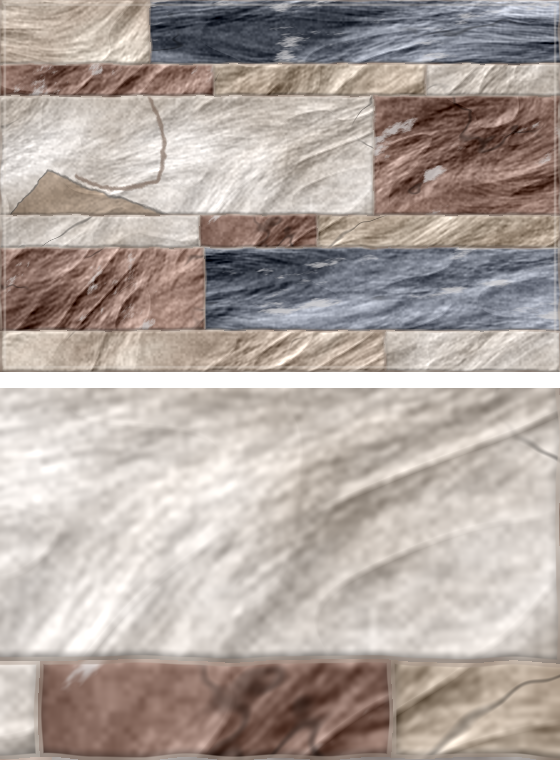
Top, the full canvas; bottom, a detail of the centre.
Give the GLSL for this texture, as a Shadertoy shader.

```glsl
// Split-face ledger stone wall: six courses of cream, tan, brown and slate blocks
#define ASPECT 1.5          // layout width over height
#define JOINT 0.0035        // half width of joints
#define BEVEL 0.012         // width of the shaded block edges
#define RELIEF_GAIN 3.2     // strength of the side light
#define RELIEF_STEP 0.006   // distance between the two height samples
#define GRAIN 0.10          // strength of the fine speckle
#define TONE_CONTRAST 2.3   // colour variation inside a block
#define WOBBLE 0.005        // unevenness of the block outlines
#define FRAME_INSET 0.013   // pale line around the panel

const int CREAM = 0, BEIGE = 1, TAN = 2, BROWN = 3, SLATE = 4;

// Courses from the bottom up: their limits, vertical cuts and stone kinds
const float courseY[7] = float[7](0.0, .111, .334, .422, .742, .828, 1.0);
const vec2 cuts[6] = vec2[6](vec2(.688, 1), vec2(.365, 1), vec2(.358, .567),
                             vec2(.667, 1), vec2(.382, .760), vec2(.268, 1));
const ivec3 kinds[6] = ivec3[6](ivec3(BEIGE, CREAM, CREAM), ivec3(BROWN, SLATE, SLATE),
                                ivec3(CREAM, BROWN, TAN), ivec3(CREAM, BROWN, BROWN),
                                ivec3(BROWN, TAN, CREAM), ivec3(BEIGE, SLATE, SLATE));
const vec3 darkTone[5] = vec3[5](vec3(.73, .69, .65), vec3(.69, .62, .56), vec3(.62, .55, .48),
                                 vec3(.43, .32, .28), vec3(.25, .27, .31));
const vec3 lightTone[5] = vec3[5](vec3(.92, .90, .885), vec3(.88, .84, .79), vec3(.83, .78, .72),
                                  vec3(.69, .57, .52), vec3(.58, .60, .65));

// Main crack of the large cream block
const vec2 crackPath[7] = vec2[7](vec2(.406, .735), vec2(.43, .648), vec2(.445, .58), vec2(.42, .512),
                                  vec2(.352, .496), vec2(.293, .492), vec2(.205, .531));

float hash(vec2 p) { return fract(sin(dot(p, vec2(127.1, 311.7))) * 43758.545); }

float noise(vec2 p) {
    vec2 i = floor(p), f = fract(p);
    f = f * f * (3.0 - 2.0 * f);
    return mix(mix(hash(i), hash(i + vec2(1, 0)), f.x),
               mix(hash(i + vec2(0, 1)), hash(i + vec2(1, 1)), f.x), f.y);
}

float fbm(vec2 p) {
    float sum = 0.0, amp = 0.5;
    for (int i = 0; i < 5; i++) {
        sum += amp * noise(p);
        p = mat2(.96, .28, -.28, .96) * p * 2.07 + 11.3;
        amp *= 0.54;
    }
    return sum;
}

// Coordinates stretched along the cleavage of the stone
vec2 cleave(vec2 p, int kind, float seed) {
    float angle = kind == SLATE ? 0.12 : 0.35 + 0.5 * seed;
    vec2 along = vec2(cos(angle), sin(angle));
    vec2 q = vec2(dot(p, along), dot(p, vec2(-along.y, along.x)));
    return q * (kind == SLATE ? vec2(.5, 1.7) : vec2(.65, 1.25)) + seed * 37.0;
}

float relief(vec2 p, int kind, float seed) {
    vec2 q = cleave(p, kind, seed) * 6.0;
    q += 0.9 * vec2(noise(q * 0.8), noise(q * 0.8 + 7.7));
    float ridge = 1.0 - abs(2.0 * noise(q * 1.9) - 1.0);
    return fbm(q) + 0.16 * ridge * ridge;
}

float segmentDistance(vec2 p, vec2 a, vec2 b) {
    vec2 ab = b - a;
    return length(p - a - ab * clamp(dot(p - a, ab) / dot(ab, ab), 0.0, 1.0));
}

void mainImage(out vec4 fragColor, in vec2 fragCoord) {
    vec2 uv = fragCoord / iResolution.xy;
    vec2 p = uv * vec2(ASPECT, 1.0);
    float aa = 1.0 / iResolution.y;
    vec2 wob = WOBBLE * (vec2(noise(p * 24.0), noise(p * 24.0 + 5.0)) - 0.5);

    // Find the course and the block
    vec2 w = clamp(uv + wob, 0.0, 0.9999);
    int row = 0;
    for (int i = 1; i < 6; i++) if (w.y > courseY[i]) row = i;
    vec2 cut = cuts[row];
    int col = int(step(cut.x, w.x) + step(cut.y, w.x));
    int kind = kinds[row][col];
    float left = col == 0 ? 0.0 : cut[col - 1];
    float right = col == 2 ? 1.0 : cut[col];
    float seed = hash(vec2(row, col) + 2.3);

    // Stone colour and side-lit relief
    vec2 q = cleave(p, kind, seed);
    float tone = 0.5 + TONE_CONTRAST * (fbm(q * 5.0 + 3.0) - 0.56);
    vec3 color = mix(darkTone[kind], lightTone[kind], clamp(tone, 0.0, 1.0));
    float lit = relief(p, kind, seed) - relief(p + RELIEF_STEP * vec2(-.6, .8), kind, seed);
    color += RELIEF_GAIN * lit * (kind == CREAM ? 0.7 : 1.0);
    color += GRAIN * (noise(p * 150.0) - 0.5);

    // Pale flecks on slate and brown, thin veins on the light stones
    float fleck = smoothstep(.64, .80, fbm(q * 16.0 + 9.0));
    if (kind >= BROWN) color = mix(color, vec3(.84, .83, .83), 0.75 * fleck);
    float vein = abs(fbm(q * 2.6 + 21.0) - 0.55);
    float veinMask = smoothstep(.45, .7, noise(p * 7.0 + seed * 9.0));
    color *= 1.0 - 0.30 * veinMask * (1.0 - smoothstep(0.0, .012, vein));

    // Exposed wedge and winding crack of the large block
    if (row == 3 && col == 0) {
        vec2 c = p + 0.035 * (vec2(fbm(p * 14.0), fbm(p * 14.0 + 8.0)) - 0.55);
        float roof = 0.541 - max((c.x - .127) * .39, (.127 - c.x) * 1.3) - c.y;
        color = mix(color, color * vec3(.78, .72, .66), smoothstep(-.004, .008, roof));
        color *= 1.0 - 0.35 * smoothstep(.008, 0.0, abs(roof));
        float crack = 1.0;
        for (int i = 0; i < 6; i++)
            crack = min(crack, segmentDistance(c, crackPath[i], crackPath[i + 1]));
        color = mix(color, vec3(.47, .39, .34), 0.65 * (1.0 - smoothstep(.001, .006 + aa, crack)));
    }

    // Bevels: bright top, dark foot, soft sides
    float top = courseY[row + 1] - w.y, foot = w.y - courseY[row];
    float side = min(w.x - left, right - w.x) * ASPECT;
    color += 0.13 * (1.0 - smoothstep(0.0, BEVEL, top));
    color *= 1.0 - 0.38 * (1.0 - smoothstep(0.0, BEVEL, foot));
    color *= 1.0 - 0.16 * (1.0 - smoothstep(0.0, BEVEL, side));

    // Joints and the pale line along the panel border
    float gap = 1.0 - smoothstep(JOINT - aa, JOINT + aa, min(side, min(top, foot)));
    color = mix(color, mix(vec3(.52, .44, .39), vec3(.83, .79, .75), noise(p * 30.0)), 0.6 * gap);
    vec2 border = min(p, vec2(ASPECT, 1.0) - p);
    float frame = abs(min(border.x, border.y) - FRAME_INSET);
    color = mix(color, vec3(.87, .84, .81), 0.35 * (1.0 - smoothstep(.001, .003 + aa, frame)));

    fragColor = vec4(clamp(color, 0.0, 1.0), 1.0);
}
```
